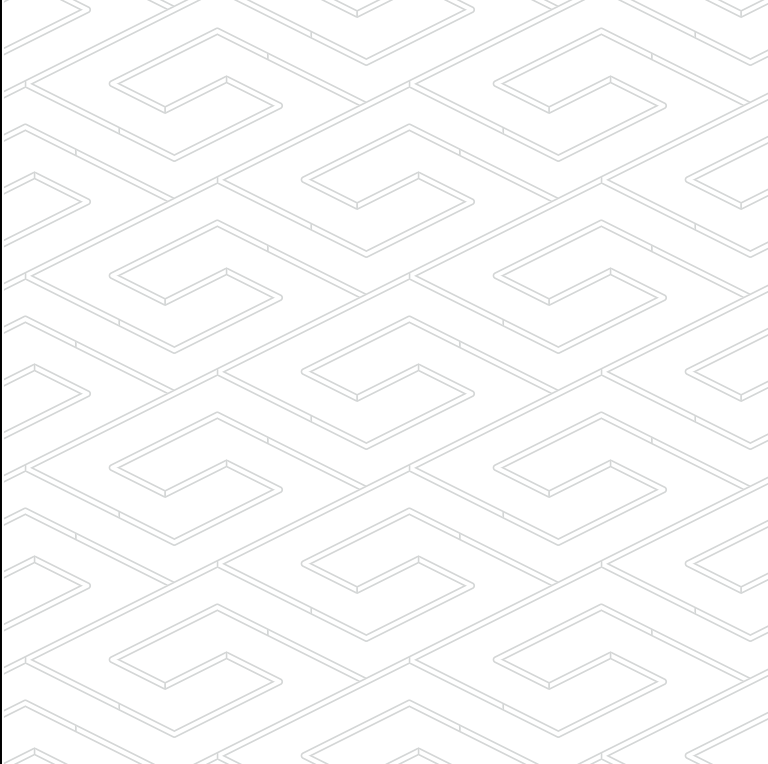
Write a Shadertoy shader that draws this pattern.

```glsl
// Skewed Greek key pattern of thin grey double lines on white, with a dark left border.

// Key lattice axes to canvas: one cell is 1 x 1 in lattice units.
vec2 toCanvas(vec2 k) {
    return vec2(k.x + k.y, 0.5 * (k.x - k.y)) / 4.0;
}

float segmentDistance(vec2 p, vec2 a, vec2 b) {
    vec2 ap = p - a, ab = b - a;
    return length(ap - ab * clamp(dot(ap, ab) / dot(ab, ab), 0.0, 1.0));
}

// Distance to the centre line of one spiral, which has half-turn symmetry.
float spiralDistance(vec2 p) {
    vec2 corners[4] = vec2[4](vec2(0.0, 0.16), vec2(0.275, 0.16),
                              vec2(0.275, -0.387), vec2(-0.5, -0.387));
    float d = segmentDistance(p, toCanvas(corners[0]), toCanvas(-corners[0]));
    for (int i = 0; i < 3; i++) {
        vec2 a = toCanvas(corners[i]), b = toCanvas(corners[i + 1]);
        d = min(d, min(segmentDistance(p, a, b), segmentDistance(-p, a, b)));
    }
    return d;
}

// Distance to the short marks that cross the band where strips meet.
float jointDistance(vec2 p, float halfBand) {
    vec2 joints[6] = vec2[6](vec2(0.0, 0.16), vec2(0.0, -0.16),
                             vec2(-0.012, 0.387), vec2(-0.012, -0.387),
                             vec2(-0.5, -0.387), vec2(0.5, -0.387));
    vec2 reach = vec2(0.0, halfBand * 1.1);
    float d = 1.0;
    for (int i = 0; i < 6; i++) {
        vec2 c = toCanvas(joints[i]);
        d = min(d, segmentDistance(p, c - reach, c + reach));
    }
    return d;
}

void mainImage(out vec4 fragColor, in vec2 fragCoord) {
    // Canvas widths, measured from the top left corner.
    vec2 uv = vec2(fragCoord.x, iResolution.y - fragCoord.y) / iResolution.x;
    float pixel = 1.0 / iResolution.x;

    // Fold into one skewed cell centred on its spiral.
    vec2 q = uv - vec2(0.505, 0.2483);
    vec2 key = 2.0 * vec2(q.x + 2.0 * q.y, q.x - 2.0 * q.y);
    key = fract(key + 0.5) - 0.5;
    vec2 p = toCanvas(key);

    // Outline the band formed by the spiral and the long diagonal.
    float halfBand = 0.0037;
    float diagonal = (0.5 - abs(key.x)) * 0.5 / sqrt(5.0);
    float line = abs(min(spiralDistance(p), diagonal) - halfBand);

    // Close the spiral's tail against the diagonal, then add the joints.
    if (key.x > 0.0) line = min(line, abs(diagonal - halfBand));
    line = min(line, jointDistance(p, halfBand));

    float ink = 1.0 - smoothstep(-0.6 * pixel, 0.6 * pixel, line - 0.00108);
    ink *= smoothstep(-0.5 * pixel, 0.5 * pixel, uv.x - 0.005);
    vec3 color = mix(vec3(1.0), vec3(0.83, 0.84, 0.84), ink);

    // Dark border along the left edge.
    color *= smoothstep(-0.5 * pixel, 0.5 * pixel, uv.x - 0.0025);
    fragColor = vec4(color, 1.0);
}
```
